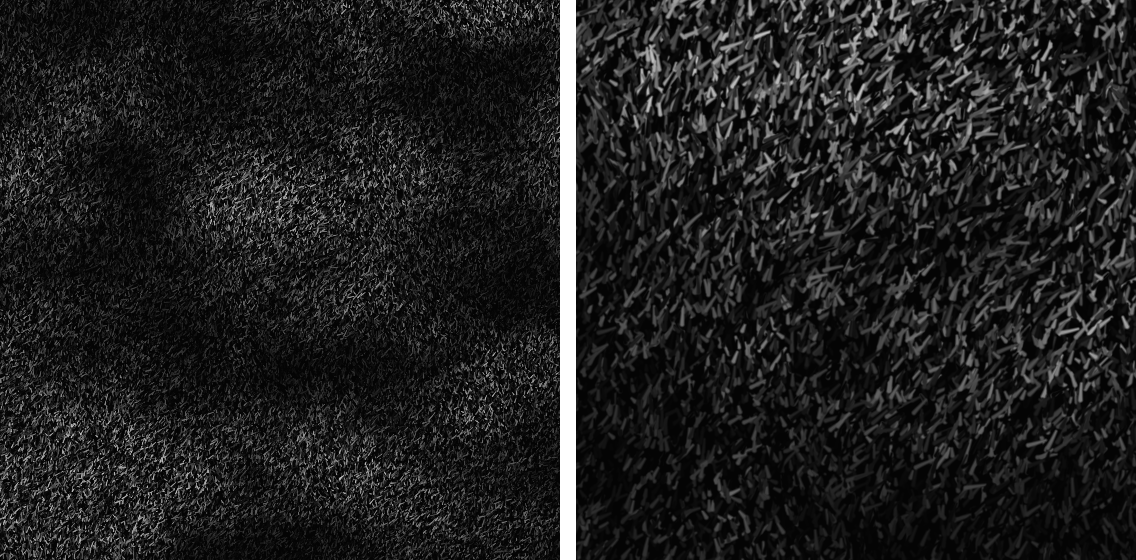
Left: the whole. Right: its middle third, enlarged.
Give the GLSL for this texture map, as a three.js fragment shader.

```glsl
// Dense dark fur of short, fine grey blades with soft lighter patches.
varying vec2 vUv;

const vec3 GROUND = vec3(0.014);
const vec3 BLADE = vec3(0.46);
const int LAYERS = 6;
const float FIRST_GRID = 70.0;      // cells across in the coarsest layer
const float GRID_STEP = 14.0;       // extra cells in each finer layer
const float HALF_WIDTH = 0.0011;
const float EDGE = 0.0009;          // softness of the blade sides
const float TONE_SKEW = 2.4;        // higher makes bright blades rarer
const float LEAN = 0.12;            // mean tilt to the right, radians
const float FLOW = 1.5;             // slow change of direction
const float JITTER = 1.3;           // tilt spread between neighbours

float hash(vec2 p) {
  vec3 q = fract(vec3(p.xyx) * 0.1031);
  q += dot(q, q.yzx + 33.33);
  return fract((q.x + q.y) * q.z);
}

vec4 hash4(vec2 p) {
  vec4 q = fract(vec4(p.xyxy) * vec4(0.1031, 0.1030, 0.0973, 0.1099));
  q += dot(q, q.wzxy + 33.33);
  return fract((q.xxyz + q.yzzw) * q.zywx);
}

float noise(vec2 p) {
  vec2 i = floor(p);
  vec2 f = fract(p);
  f = f * f * (3.0 - 2.0 * f);
  float low = mix(hash(i), hash(i + vec2(1.0, 0.0)), f.x);
  float high = mix(hash(i + vec2(0.0, 1.0)), hash(i + vec2(1.0)), f.x);
  return mix(low, high, f.y);
}

float fbm(vec2 p) {
  float sum = 0.0;
  float weight = 0.5;
  for (int i = 0; i < 4; i++) {
    sum += weight * noise(p);
    p = mat2(1.6, 1.2, -1.2, 1.6) * p + 7.3;
    weight *= 0.5;
  }
  return sum / 0.9375;
}

// Coverage of a tapered blade centred on the origin
float bladeCover(vec2 p, float angle, float halfLength) {
  vec2 along = vec2(sin(angle), cos(angle));
  float t = dot(p, along);
  float side = abs(dot(p, vec2(along.y, -along.x)));
  float d = length(vec2(side, max(abs(t) - halfLength, 0.0)));
  float width = HALF_WIDTH * mix(1.15, 0.65, 0.5 + 0.5 * clamp(t / halfLength, -1.0, 1.0));
  return 1.0 - smoothstep(width - EDGE, width + EDGE, d);
}

void main() {
  // Broad light, direction and length fields
  float patchy = fbm(vUv * vec2(4.5, 6.0) + 11.0);
  float light = mix(0.3, 1.65, smoothstep(0.22, 0.8, patchy));
  float flow = LEAN + FLOW * (fbm(vUv * 7.0 + 41.0) - 0.5);
  float growth = mix(0.75, 1.2, noise(vUv * 5.0 + 83.0));

  // Paint the layers of blades, dark ones hiding light ones
  float tone = 0.0;
  for (int layer = 0; layer < LAYERS; layer++) {
    float k = float(layer);
    float grid = FIRST_GRID + GRID_STEP * mod(k * 5.0 + 3.0, float(LAYERS));
    vec2 p = vUv * grid + k * 17.37;
    vec2 cell = floor(p);
    for (int y = -1; y <= 1; y++) {
      for (int x = -1; x <= 1; x++) {
        vec2 id = cell + vec2(float(x), float(y));
        vec4 r = hash4(id + k * 131.0);
        float extra = hash(id + k * 57.0 + 211.0);
        vec2 offset = (p - id - r.xy) / grid;
        float angle = flow + JITTER * (r.z + extra - 1.0);
        float halfLength = growth * mix(0.22, 0.75, extra * extra) / grid;
        float shade = pow(r.w, TONE_SKEW) * light;
        tone = mix(tone, shade, bladeCover(offset, angle, halfLength));
      }
    }
  }

  gl_FragColor = vec4(GROUND + BLADE * tone, 1.0);
}
```
